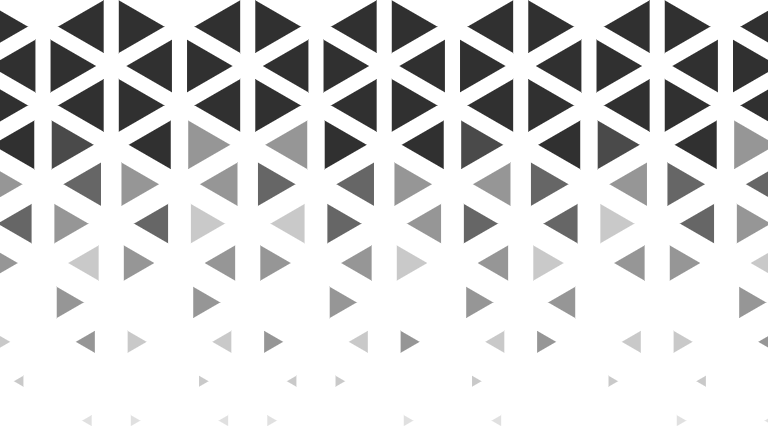
A WebGL 2 fragment shader for this background:

```glsl
#version 300 es
precision highp float;
uniform vec2 u_resolution;
out vec4 fragColor;

// Triangle height in each row, as a share of the column width
const float HEIGHTS[11] = float[11](
  0.668, 0.668, 0.668, 0.616, 0.55, 0.499, 0.447, 0.396, 0.279, 0.14, 0.14);

// Fading rows: greys for the base, first and second rhythm
const vec3 TONES[8] = vec3[8](
  vec3(0.19, 0.29, 0.59), vec3(0.59, 0.40, 0.40),
  vec3(0.40, 0.79, 0.59), vec3(0.59, 0.79, 0.79),
  vec3(1.00, 0.59, 0.59), vec3(0.79, 0.59, 0.59),
  vec3(0.79, 1.00, 1.00), vec3(0.88, 1.00, 1.00));

// Rhythms along a row: step per column, start, width
const vec3 FIRST[8] = vec3[8](
  vec3(0.375, 0.31, 0.38), vec3(0.31, 0.205, 0.38),
  vec3(0.19, 0.545, 0.285), vec3(0.41, 0.255, 0.305),
  vec3(0.46, 0.18, 0.35), vec3(0.42, 0.31, 0.42),
  vec3(0.21, 0.105, 0.34), vec3(0.12, 0.90, 0.20));
const vec3 SECOND[8] = vec3[8](
  vec3(0.125, 0.31, 0.25), vec3(0.09, 0.855, 0.09),
  vec3(0.19, 0.045, 0.215), vec3(0.41, 0.255, 0.305),
  vec3(0.34, 0.69, 0.09), vec3(0.42, 0.31, 0.42),
  vec3(0.14, 0.06, 0.14), vec3(0.21, 0.95, 0.125));

float onBeat(vec3 rhythm, float column) {
  return step(fract(rhythm.x * column - rhythm.y), rhythm.z);
}

float toneAt(int row, float column) {
  if (row < 3) return 0.19;
  int i = row - 3;
  float tone = mix(TONES[i].x, TONES[i].y, onBeat(FIRST[i], column));
  return mix(tone, TONES[i].z, onBeat(SECOND[i], column));
}

// Equilateral triangle about its centroid, tip towards +x
float triangle(vec2 p, float height) {
  return max(-p.x, 0.5 * p.x + 0.866 * abs(p.y)) - height / 3.0;
}

void main() {
  // Lattice units: one column wide, measured from the top left
  float unit = 0.1602 * u_resolution.y;
  vec2 p = vec2(gl_FragCoord.x, u_resolution.y - gl_FragCoord.y) / unit;
  p += vec2(0.37, -0.39);
  float rowPitch = 0.57735;
  float column = floor(p.x);
  int nearest = int(floor(p.y / rowPitch + 0.5));

  // Neighbouring rows interlock, so test three of them
  float grey = 1.0;
  for (int row = max(nearest - 1, 0); row <= min(nearest + 1, 10); row++) {
    float facing = mod(column + float(row), 2.0) < 0.5 ? 1.0 : -1.0;
    vec2 local = vec2(facing * (fract(p.x) - 0.5) + 1.0 / 6.0,
                      p.y - float(row) * rowPitch);
    float d = triangle(local, HEIGHTS[row]);
    float coverage = clamp(0.5 - d * unit, 0.0, 1.0);
    grey = mix(grey, toneAt(row, column), coverage);
  }
  fragColor = vec4(vec3(grey), 1.0);
}
```
